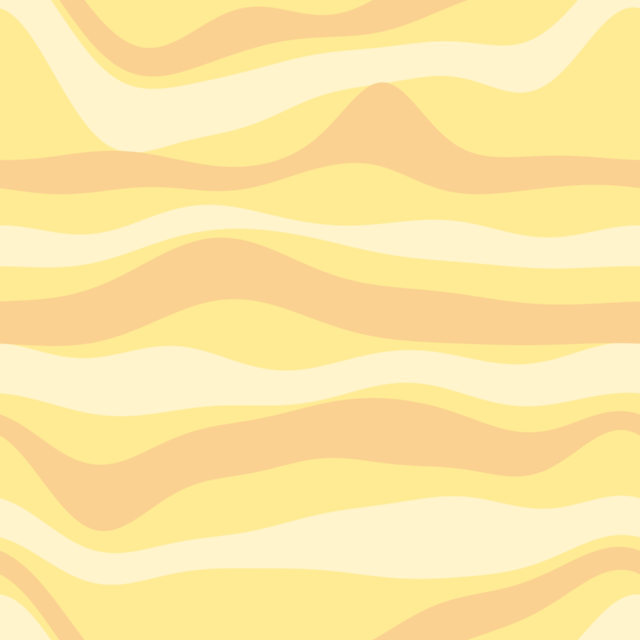
This pattern is drawn by a Shadertoy shader. Its source:

```glsl
// Eight flowing horizontal bands, alternately tan and cream, on warm yellow.
// The middle line and thickness of each band are short harmonic series with whole
// periods across the canvas; heights wrap too, so the tile repeats both ways.

const float TAU = 6.2831853;
const float MILLI = 0.001; // wave sizes are given in thousandths of the canvas

const vec3 YELLOW = vec3(1.0, 0.922, 0.58);
const vec3 CREAM = vec3(1.0, 0.957, 0.80);
const vec3 TAN = vec3(0.98, 0.82, 0.565);

// Periodic curve: mean level plus cosine (even) and sine (odd) harmonics.
float wave(float x, float level, vec4 even, vec3 odd) {
    vec4 phase = TAU * x * vec4(1.0, 2.0, 3.0, 4.0);
    return MILLI * (level + dot(even, cos(phase)) + dot(odd, sin(phase.xyz)));
}

// Smooth periodic hill of height one.
float hill(float x, float centre, float sharpness) {
    return exp(sharpness * (cos(TAU * (x - centre)) - 1.0));
}

// Smooth coverage of a band around a middle line, wrapped vertically.
float band(float depth, float middle, float thickness) {
    float offset = depth - middle;
    float edgeWidth = length(vec2(dFdx(offset), dFdy(offset)));
    float away = abs(fract(offset + 0.5) - 0.5) - 0.5 * thickness;
    return 1.0 - smoothstep(-edgeWidth, edgeWidth, away);
}

// Cream bands, from top to bottom.
float creamBands(float x, float depth) {
    float cover = band(depth,
        wave(x, 103.0, vec4(-47, -49, -26, -10), vec3(41, -2, -2)),
        wave(x, 81.0, vec4(15, -1, -6, -5), vec3(19, 0, 3)));
    cover = max(cover, band(depth,
        wave(x, 373.0, vec4(18, 2, -7, -2), vec3(-13, 7, 0)),
        wave(x, 47.0, vec4(12, -4, 8, 1), vec3(-8, 5, 0))));
    cover = max(cover, band(depth,
        wave(x, 591.0, vec4(-2, -3, -10, -1), vec3(6, -5, 6)),
        wave(x, 71.0, vec4(13, -8, 0, 3), vec3(16, -1, -6))));
    return max(cover, band(depth,
        wave(x, 848.0, vec4(-9, -15, -10, -5), vec3(21, 8, 2)),
        wave(x, 77.0, vec4(-15, -5, 2, 2), vec3(-33, 11, 3))));
}

// Tan bands, from top to bottom; the second one swells into a crest.
float tanBands(float x, float depth) {
    float crest = hill(x, 0.6, 7.0);
    float cover = band(depth,
        wave(x, -5.0, vec4(-63, -34, -18, -1), vec3(60, 17, -8)),
        wave(x, 53.0, vec4(-5, -10, 6, -7), vec3(-4, 1, 6)));
    cover = max(cover, band(depth,
        wave(x, 268.0, vec4(5, -5, 5, -1), vec3(2, -4, 6)) - 0.059 * crest,
        wave(x, 48.0, vec4(7, -8, 0, -3), vec3(-3, 9, 1)) + 0.081 * crest));
    cover = max(cover, band(depth,
        wave(x, 479.0, vec4(27, 4, -6, 0), vec3(-27, 15, -1)),
        wave(x, 80.0, vec4(-9, -7, 2, 0), vec3(12, 2, -1))));
    return max(cover, band(depth,
        wave(x, 702.0, vec4(13, -25, -18, -8), vec3(28, 12, 7)),
        wave(x, 78.0, vec4(-19, -13, -7, -6), vec3(7, 15, 1))));
}

void mainImage(out vec4 fragColor, in vec2 fragCoord) {
    vec2 uv = fragCoord / iResolution.xy;
    float depth = 1.0 - uv.y; // measured downwards from the top edge

    vec3 colour = mix(YELLOW, CREAM, creamBands(uv.x, depth));
    colour = mix(colour, TAN, tanBands(uv.x, depth));
    fragColor = vec4(colour, 1.0);
}
```
